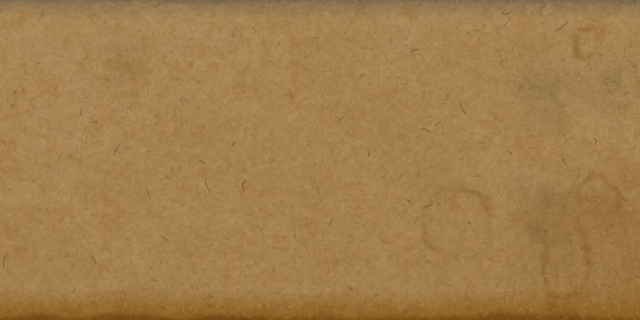
Write a Shadertoy shader that draws this texture.

```glsl
// Aged tan paper: mottled pulp with short scattered fibres, a grey shaded top
// edge, a scorched bottom edge, and faint water rings and smudges at the right.
// Built from value noise, hashed segments in a cell grid and rounded-box rings.

const vec3 PAPER_LIGHT = vec3(0.660, 0.528, 0.336);
const vec3 PAPER_DEEP  = vec3(0.618, 0.482, 0.282);
const vec3 PULP_ORANGE = vec3(0.640, 0.465, 0.265);
const vec3 STAIN_BROWN = vec3(0.545, 0.385, 0.170);
const vec3 SMUDGE_GREY = vec3(0.500, 0.400, 0.230);
const vec3 TOP_SHADE   = vec3(0.460, 0.395, 0.300);
const vec3 SCORCH      = vec3(0.560, 0.380, 0.145);
const vec3 SCORCH_RIM  = vec3(0.440, 0.270, 0.070);
const vec3 FIBRE_DARK  = vec3(0.400, 0.290, 0.150);
const vec3 FIBRE_LIGHT = vec3(0.760, 0.640, 0.450);

const float GRAIN_SCALE    = 125.0;
const float GRAIN_STRENGTH = 0.040;
const float FIBRE_WIDTH    = 0.0013;
const float RING_WIDTH     = 0.010;

// Rings: centre, corner radius, half height of the straight sides
const vec4 RINGS[4] = vec4[4](
    vec4(1.870, 0.385, 0.070, 0.000), vec4(1.427, 0.310, 0.095, 0.010),
    vec4(1.760, 0.170, 0.060, 0.050), vec4(1.830, 0.865, 0.038, 0.000));
// Smudges: centre, radius, strength
const vec4 SMUDGES[5] = vec4[5](
    vec4(1.71, 0.72, 0.10, 0.50), vec4(1.93, 0.73, 0.07, 0.40),
    vec4(1.70, 0.23, 0.05, 0.60), vec4(1.71, 0.37, 0.08, 0.45),
    vec4(0.39, 0.80, 0.09, 0.22));

// Integer hash giving three values in 0..1
vec3 hash3(vec2 cell, float seed) {
    uvec3 v = uvec3(ivec3(vec3(cell, seed))) * 1664525u + 1013904223u;
    v.x += v.y * v.z; v.y += v.z * v.x; v.z += v.x * v.y;
    v ^= v >> 16u;
    v.x += v.y * v.z; v.y += v.z * v.x; v.z += v.x * v.y;
    return vec3(v >> 8u) / 16777216.0;
}

float noise(vec2 p, float seed) {
    vec2 i = floor(p), f = fract(p);
    f = f * f * (3.0 - 2.0 * f);
    float low  = mix(hash3(i, seed).x, hash3(i + vec2(1, 0), seed).x, f.x);
    float high = mix(hash3(i + vec2(0, 1), seed).x, hash3(i + 1.0, seed).x, f.x);
    return mix(low, high, f.y);
}

float fbm(vec2 p, float seed) {
    float sum = 0.0, amp = 0.5;
    for (int i = 0; i < 4; i++) {
        sum += amp * noise(p, seed + float(i));
        p = p * 2.03 + 7.1;
        amp *= 0.5;
    }
    return sum / 0.9375;
}

// Coverage of short, randomly turned fibres; share is the part of cells in use
float fibres(vec2 p, float scale, float share, float seed) {
    vec2 home = floor(p * scale);
    float pixel = 1.0 / iResolution.y, cover = 0.0;
    for (int y = -1; y <= 1; y++)
    for (int x = -1; x <= 1; x++) {
        vec2 cell = home + vec2(x, y);
        vec3 place = hash3(cell, seed), shape = hash3(cell, seed + 1.0);
        if (place.z > share) continue;
        float angle = 6.2832 * shape.x;
        vec2 dir = vec2(cos(angle), sin(angle));
        vec2 q = p - (cell + place.xy) / scale;
        float halfLen = mix(0.08, 0.42, shape.y * shape.y) / scale;
        float along = clamp(dot(q, dir), -halfLen, halfLen);
        vec2 bend = vec2(-dir.y, dir.x) * along * along / halfLen * (shape.z - 0.5);
        float d = length(q - dir * along - bend);
        float line = 1.0 - smoothstep(0.0, FIBRE_WIDTH + pixel, d);
        cover = max(cover, line * mix(0.35, 1.0, shape.z));
    }
    return cover;
}

void mainImage(out vec4 fragColor, in vec2 fragCoord) {
    vec2 p = fragCoord / iResolution.y;
    float right = p.x * iResolution.y / iResolution.x;
    vec2 warp = vec2(fbm(p * 9.0, 20.0), fbm(p * 9.0, 30.0)) - 0.5;

    // Paper tone and pulp mottling
    float cloud = fbm(p * 5.0, 1.0) - 0.5;
    float mottle = fbm(p * 24.0, 8.0);
    float depth = 0.66 - 0.55 * p.y + 0.20 * (right - 0.5) + 0.8 * cloud;
    vec3 col = mix(PAPER_LIGHT, PAPER_DEEP, clamp(depth, 0.0, 1.0));
    col = mix(col, PULP_ORANGE, 0.55 * smoothstep(0.50, 0.80, mottle));

    // Brown wash in the lower right
    float wash = smoothstep(1.50, 1.95, p.x + warp.x * 0.5)
               * (1.0 - smoothstep(0.30, 0.50, p.y + warp.y * 0.3));
    col = mix(col, STAIN_BROWN, 0.45 * wash);

    // Smudges and broken water rings
    for (int i = 0; i < 5; i++) {
        vec4 s = SMUDGES[i];
        float d = length(p + warp * 0.15 - s.xy) / s.z;
        col = mix(col, SMUDGE_GREY, s.w * exp(-d * d) * mix(0.5, 1.2, mottle));
    }
    for (int i = 0; i < 4; i++) {
        vec4 r = RINGS[i];
        vec2 q = abs(p + warp * 0.07 - r.xy);
        float d = length(vec2(q.x, max(q.y - r.w, 0.0))) - r.z;
        float broken = smoothstep(0.30, 0.65, fbm(p * 8.0, 40.0 + float(i)));
        float line = exp(-d * d / (RING_WIDTH * RING_WIDTH));
        col = mix(col, STAIN_BROWN, line * mix(0.15, 0.65, broken));
    }

    // Scorched bottom and shaded top
    float rise = p.y + warp.y * 0.03;
    col = mix(col, SCORCH, 0.95 * (1.0 - smoothstep(0.005, 0.115, rise)));
    col = mix(col, SCORCH_RIM, 0.75 * (1.0 - smoothstep(0.0, 0.025, rise)));
    float drop = 1.0 - p.y + warp.x * 0.012;
    col = mix(col, TOP_SHADE, 0.45 * (1.0 - smoothstep(0.01, 0.065, drop)));
    col = mix(col, TOP_SHADE, 0.75 * (1.0 - smoothstep(0.0, 0.018, drop)));

    // Fibres, flecks and fine grain
    col = mix(col, FIBRE_DARK, 0.26 * fibres(p, 32.0, 0.45, 50.0));
    col = mix(col, FIBRE_DARK, 0.55 * fibres(p, 17.0, 0.12, 60.0));
    col = mix(col, FIBRE_LIGHT, 0.28 * fibres(p + 0.37, 36.0, 0.40, 70.0));
    col += GRAIN_STRENGTH * (noise(p * GRAIN_SCALE, 80.0) - 0.5);
    col += 0.045 * (fbm(p * 45.0, 90.0) - 0.5);
    fragColor = vec4(clamp(col, 0.0, 1.0), 1.0);
}
```
